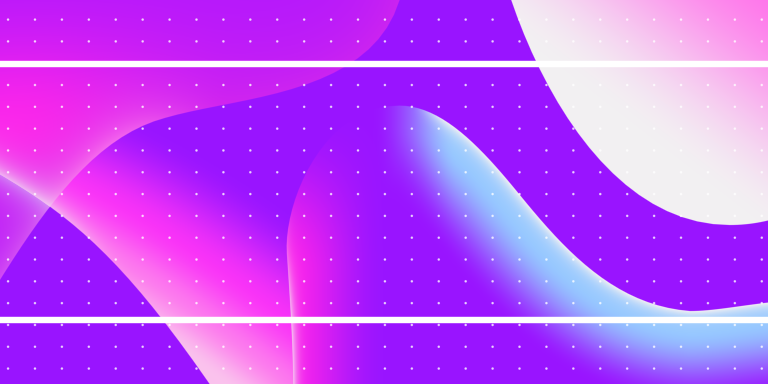
Write a WebGL 2 fragment shader that draws this background.

```glsl
#version 300 es
precision highp float;
// Draws glowing violet and pink waves with white bars and a grid of fine dots.
uniform vec2 u_resolution;
out vec4 outColor;

const vec3 VIOLET = vec3(0.60, 0.08, 1.0);
const vec3 PURPLE = vec3(0.70, 0.09, 0.99);
const vec3 MAGENTA = vec3(0.98, 0.20, 0.97);
const vec3 HOT_PINK = vec3(1.0, 0.14, 0.92);
const vec3 PINK = vec3(0.99, 0.50, 0.93);
const vec3 PALE_PINK = vec3(0.98, 0.76, 0.93);
const vec3 SKY = vec3(0.58, 0.78, 1.0);
const vec3 PEARL = vec3(0.95, 0.94, 0.95);

// Edge field: x = distance to the nearest curve, y = -1 after an odd number
// of crossings by a vertical ray (up = 1.0 or -1.0).
vec2 addCurve(vec2 field, vec2 p, float up, vec2 a, vec2 b, vec2 c, vec2 d) {
  const int STEPS = 20;
  vec2 start = a;
  for (int i = 1; i <= STEPS; i++) {
    float t = float(i) / float(STEPS), s = 1.0 - t;
    vec2 end = s * s * s * a + 3.0 * s * t * (s * b + t * c) + t * t * t * d;
    vec2 seg = end - start, rel = p - start;
    float h = clamp(dot(rel, seg) / dot(seg, seg), 0.0, 1.0);
    field.x = min(field.x, length(rel - seg * h));
    if ((start.x > p.x) != (end.x > p.x)) {
      float above = start.y + seg.y * rel.x / seg.x - p.y;
      if (above * up > 0.0) field.y = -field.y;
    }
    start = end;
  }
  return field;
}

float cover(float signedDist, float pixel) {
  return smoothstep(0.75 * pixel, -0.75 * pixel, signedDist);
}

float glow(float dist, float size) {
  return exp(-abs(dist) / size);
}

// Broad ribbon fading from pale pink into the violet ground
vec3 ribbonColor(vec2 p, float d) {
  float t = d + 0.5 * p.y;
  vec3 col = mix(PALE_PINK, PINK, smoothstep(0.03, 0.18, t));
  col = mix(col, MAGENTA, smoothstep(0.14, 0.36, t));
  col = mix(col, VIOLET, smoothstep(0.32, 0.66, t));
  return mix(col, PEARL, 0.55 * glow(d, 0.025) * smoothstep(0.35, 0.12, p.x));
}

// Upper left wave with a hot centre and a lit edge
vec3 waveColor(vec2 p, float d, float ribbonDist) {
  vec2 q = (p - vec2(0.04, 0.66)) / vec2(0.42, 0.25);
  vec3 col = mix(PURPLE, HOT_PINK, exp(-dot(q, q)));
  col = mix(col, vec3(0.86, 0.17, 0.91), 0.6 * glow(d, 0.13));
  float leftEdge = smoothstep(0.60, 0.25, p.x);
  col = mix(col, PINK, 0.75 * leftEdge * glow(d, 0.05));
  return mix(col, PEARL, 0.7 * glow(ribbonDist, 0.035) * leftEdge);
}

// Central hill: magenta on the left flank, blue light on the right
vec3 hillColor(vec2 p, float d, float rightDist) {
  float flank = smoothstep(1.01, 0.73, p.x) * smoothstep(0.72, 0.28, p.y);
  vec3 col = mix(VIOLET, HOT_PINK, flank);
  float leftRim = smoothstep(0.85, 0.77, p.x) * smoothstep(0.50, 0.15, p.y);
  col = mix(col, PEARL, 0.8 * leftRim * glow(d, 0.012));
  float blue = smoothstep(0.25, 0.05, rightDist) * smoothstep(0.97, 1.19, p.x);
  col = mix(col, SKY, blue);
  float rim = smoothstep(1.07, 1.17, p.x) * glow(rightDist, 0.018);
  return mix(col, PEARL, rim);
}

vec3 pearlColor(vec2 p) {
  float t = dot(p - vec2(1.5, 0.5), vec2(0.7, 0.9));
  return mix(PEARL, vec3(1.0, 0.45, 0.92), smoothstep(0.25, 0.87, t));
}

float dotGrid(vec2 p, vec2 origin, vec2 period, float radius, float pixel) {
  vec2 cell = (fract((p - origin) / period + 0.5) - 0.5) * period;
  return cover(length(cell) - radius, pixel);
}

void main() {
  vec2 p = gl_FragCoord.xy / u_resolution.y;
  float pixel = 1.0 / u_resolution.y;
  vec2 none = vec2(10.0, 1.0);

  // Edges of the four shapes
  vec2 ribbon = addCurve(none, p, 1.0, vec2(-0.05, 0.575), vec2(0.17, 0.45), vec2(0.31, 0.35), vec2(0.58, -0.05));
  vec2 waveJoin = vec2(0.43, 0.693);
  vec2 wave = addCurve(none, p, -1.0, vec2(-0.05, 0.19), vec2(0.09, 0.42), vec2(0.23, 0.64), waveJoin);
  wave = addCurve(wave, p, -1.0, waveJoin, vec2(0.63, 0.752), vec2(1.0, 0.75), vec2(1.05, 1.04));
  vec2 foot = vec2(0.747, 0.34), top = vec2(1.04, 0.725), slope = vec2(1.354, 0.492), valley = vec2(1.797, 0.19);
  vec2 right = addCurve(none, p, 1.0, top, vec2(1.15, 0.725), vec2(1.25, 0.62), slope);
  right = addCurve(right, p, 1.0, slope, vec2(1.47, 0.35), vec2(1.60, 0.205), valley);
  right = addCurve(right, p, 1.0, valley, vec2(1.87, 0.19), vec2(1.95, 0.21), vec2(2.08, 0.22));
  vec2 hill = addCurve(right, p, 1.0, vec2(0.764, -0.04), vec2(0.764, 0.1), vec2(0.755, 0.22), foot);
  hill = addCurve(hill, p, 1.0, foot, vec2(0.738, 0.47), vec2(0.84, 0.725), top);
  vec2 bowl = vec2(1.90, 0.414);
  vec2 pearl = addCurve(none, p, -1.0, vec2(1.315, 1.05), vec2(1.41, 0.74), vec2(1.61, 0.414), bowl);
  pearl = addCurve(pearl, p, -1.0, bowl, vec2(1.97, 0.414), vec2(2.03, 0.43), vec2(2.1, 0.46));

  // Layers from back to front
  float onRibbon = cover(-ribbon.x * ribbon.y, pixel);
  vec3 col = mix(VIOLET, ribbonColor(p, ribbon.x), onRibbon);
  float waveAlpha = mix(0.65, 1.0, onRibbon) * cover(wave.x * wave.y, pixel);
  col = mix(col, waveColor(p, wave.x, ribbon.x), waveAlpha);
  col = mix(col, hillColor(p, hill.x, right.x), cover(hill.x * hill.y, pixel));
  col = mix(col, pearlColor(p), cover(pearl.x * pearl.y, pixel));

  // Dots and the two horizontal bars
  col = mix(col, vec3(1.0), 0.8 * dotGrid(p, vec2(0.0911, 0.665), vec2(0.0701, 0.0568), 0.003, pixel));
  float bars = abs(abs(p.y - 0.5) - 1.0 / 3.0) - 0.0083;
  col = mix(col, vec3(1.0), cover(bars, pixel));
  outColor = vec4(col, 1.0);
}
```
